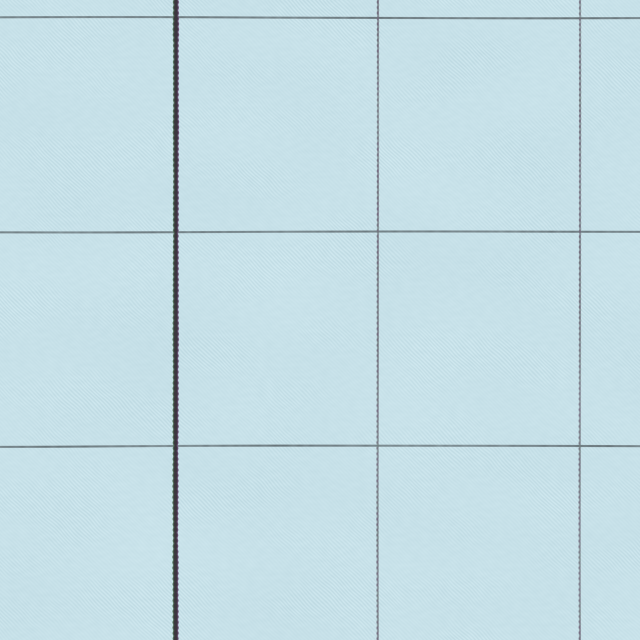
A Shadertoy shader for this pattern:

```glsl
// Pale blue woven cloth with a windowpane check: fine grey threads both ways
// and one heavy dark stripe every fourth column. Lines come from repeated
// distances; gradient noise bends, fades and mottles the twill and threads.

const float TAU = 6.2831853;
const vec2 CELL = vec2(0.3158, 0.3350);      // check spacing
const vec2 FIRST_LINE = vec2(0.2747, 0.3025); // position of line zero
const float THIN_HALF = 0.0016;
const float HEAVY_HALF = 0.0042;
const float TWILL_PERIOD = 0.0062;

const vec3 CLOTH = vec3(0.780, 0.882, 0.912);
const vec3 WEFT_GREY = vec3(0.41, 0.46, 0.48);
const vec3 WARP_PURPLE = vec3(0.45, 0.39, 0.49);
const vec3 WARP_GREEN = vec3(0.45, 0.52, 0.50);
const vec3 HEAVY_CORE = vec3(0.22, 0.20, 0.23);
const vec3 HEAVY_GREEN = vec3(0.31, 0.43, 0.35);
const vec3 HEAVY_PURPLE = vec3(0.40, 0.30, 0.44);

vec2 hashGradient(vec2 cell) {
    vec2 h = fract(cell * vec2(0.1031, 0.1137));
    h += dot(h, h.yx + 33.33);
    float angle = TAU * fract((h.x + h.y) * h.x * 7.31);
    return vec2(cos(angle), sin(angle));
}

// Gradient noise, roughly -0.7 to 0.7
float gradientNoise(vec2 p) {
    vec2 i = floor(p), f = fract(p);
    vec2 u = f * f * f * (f * (f * 6.0 - 15.0) + 10.0);
    vec2 e = vec2(0.0, 1.0);
    float a = dot(hashGradient(i), f);
    float b = dot(hashGradient(i + e.yx), f - e.yx);
    float c = dot(hashGradient(i + e.xy), f - e.xy);
    float d = dot(hashGradient(i + e.yy), f - e.yy);
    return mix(mix(a, b, u.x), mix(c, d, u.x), u.y);
}

// x: signed distance to the nearest repeated line, y: index of that line
vec2 nearestLine(float position, float first, float spacing) {
    float index = floor((position - first) / spacing + 0.5);
    return vec2(position - first - index * spacing, index);
}

float lineCoverage(float dist, float halfWidth, float blur) {
    return 1.0 - smoothstep(halfWidth - blur, halfWidth + blur, abs(dist));
}

// Fine diagonal weave, visible in irregular patches
vec3 weaveCloth(vec2 uv, float pixel) {
    float phase = (uv.x + uv.y) / TWILL_PERIOD + 0.6 * gradientNoise(uv * 28.0);
    float twill = sin(TAU * phase);
    float patches = smoothstep(-0.25, 0.45, gradientNoise(uv * vec2(7.0, 13.0) + 4.7));
    float resolved = 1.0 - smoothstep(0.3, 0.6, pixel / TWILL_PERIOD);
    float mottle = 0.010 * gradientNoise(uv * vec2(5.0, 9.0) + 21.3)
                 + 0.012 * gradientNoise(uv * vec2(70.0, 150.0));
    float shade = mottle + twill * resolved * mix(0.006, 0.022, patches);
    return CLOTH + shade * vec3(1.15, 0.95, 0.85);
}

// Thin horizontal thread, gently wavy and unevenly dark
vec3 addWeft(vec3 color, vec2 uv, float blur) {
    float row = floor((uv.y - FIRST_LINE.y) / CELL.y + 0.5);
    float bend = 0.0028 * gradientNoise(vec2(uv.x * 1.7 + 3.1, row * 5.37 + 0.4));
    float dist = nearestLine(uv.y + bend, FIRST_LINE.y, CELL.y).x;
    float wear = 0.84 + 0.25 * gradientNoise(vec2(uv.x * 6.0, row * 3.71 + 0.3))
               + 0.16 * gradientNoise(vec2(uv.x * 90.0, row * 2.3 + 0.6));
    float ink = lineCoverage(dist, THIN_HALF, blur) * clamp(wear, 0.0, 1.0);
    return mix(color, WEFT_GREY, ink);
}

// Thin vertical thread, beaded by the weave, with purple and green strands
vec3 addThinWarp(vec3 color, float dist, float y, float column, float blur) {
    float bead = sin(TAU * y / 0.0085 + 2.0 * gradientNoise(vec2(y * 18.0, column)));
    float strand = 0.5 + 0.5 * gradientNoise(vec2(y * 35.0, column * 4.3 + 0.5));
    vec3 thread = mix(WARP_GREEN, WARP_PURPLE, clamp(strand + 0.2 * bead, 0.0, 1.0));
    float wear = 0.82 + 0.13 * bead + 0.15 * gradientNoise(vec2(y * 9.0, column + 0.4));
    float ink = lineCoverage(dist + 0.0003 * bead, THIN_HALF, blur);
    return mix(color, thread, ink * clamp(wear, 0.0, 1.0));
}

// Heavy vertical stripe: dark core, green left fringe, purple right fringe
vec3 addHeavyWarp(vec3 color, float dist, float y, float blur) {
    float ripple = 0.0005 * sin(TAU * y / 0.0085) + 0.0008 * gradientNoise(vec2(y * 25.0, 0.5));
    vec3 fringe = mix(HEAVY_GREEN, HEAVY_PURPLE, smoothstep(-0.002, 0.002, dist));
    float core = lineCoverage(dist, HEAVY_HALF * 0.6 + ripple, blur);
    vec3 thread = mix(fringe, HEAVY_CORE, core * 0.9);
    return mix(color, thread, lineCoverage(dist, HEAVY_HALF + ripple, blur));
}

void mainImage(out vec4 fragColor, in vec2 fragCoord) {
    vec2 uv = fragCoord / iResolution.xy;
    float pixel = 1.0 / min(iResolution.x, iResolution.y);
    float blur = max(0.0010, 0.7 * pixel);

    vec3 color = weaveCloth(uv, pixel);
    color = addWeft(color, uv, blur);

    float sway = 0.0012 * gradientNoise(vec2(uv.y * 2.0, 8.5));
    vec2 warp = nearestLine(uv.x + sway, FIRST_LINE.x, CELL.x);
    bool heavy = mod(warp.y, 4.0) < 0.5;
    color = heavy ? addHeavyWarp(color, warp.x, uv.y, blur)
                  : addThinWarp(color, warp.x, uv.y, warp.y, blur);

    fragColor = vec4(clamp(color, 0.0, 1.0), 1.0);
}
```
